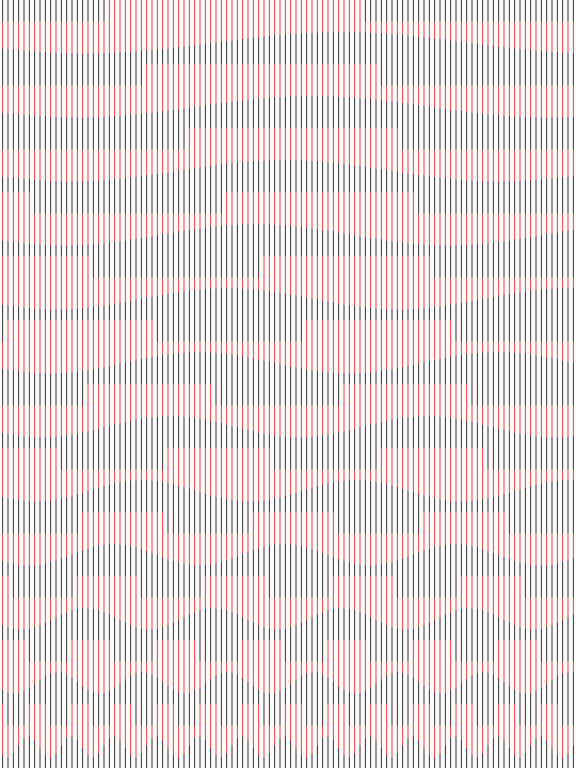
Reproduce this pattern procedurally as a Shadertoy shader.

```glsl
// Fine vertical lines, coloured red or black by rows of square and sine waves that shorten downwards.

const float TAU = 6.2831853;
const float LINES = 108.0;
const float ROWS = 12.0;

// Share of the pixel [x - px/2, x + px/2] covered by a bar of the given width
float barCoverage(float x, float width, float px) {
    float lo = max(x - 0.5 * px, -0.5 * width);
    float hi = min(x + 0.5 * px, 0.5 * width);
    return max(hi - lo, 0.0) / px;
}

// Antialiased step: 0 below the edge, 1 above it
float softStep(float edge, float v, float px) {
    return clamp((v - edge) / px + 0.5, 0.0, 1.0);
}

void mainImage(out vec4 fragColor, in vec2 fragCoord) {
    vec2 uv = fragCoord / iResolution.xy;
    vec2 px = vec2(LINES, ROWS) / iResolution.xy;

    // Lines across, rows counted from the top; rows split inside their plain black part
    float x = uv.x * LINES;
    float y = (1.0 - uv.y) * ROWS;
    float lineCentre = floor(x) + 0.5;
    float row = min(floor(y + 0.1), ROWS - 1.0);
    float v = y - row;

    // Wavelength in lines shrinks evenly to 8 in the last row
    float period = 8.0 * (ROWS - row);

    // Upper edge of the red band: square wave anchored at the right side
    float squarePhase = fract((lineCentre - LINES) / period + 11.0 / 12.0);
    float bandTop = squarePhase < 0.5 ? 0.0 : 1.0 / 3.0;

    // Lower edge of the red band: sine wave anchored at the left side
    float bandBottom = 2.0 / 3.0 - cos(TAU * (lineCentre / period - 2.0 / 3.0)) / 6.0;

    float red = softStep(bandTop, v, px.y) * (1.0 - softStep(bandBottom, v, px.y));
    vec3 ink = mix(vec3(0.09, 0.09, 0.10), vec3(0.94, 0.17, 0.15), red);

    float coverage = barCoverage(x - lineCentre, 0.168, px.x);
    fragColor = vec4(mix(vec3(0.985), ink, coverage), 1.0);
}
```
